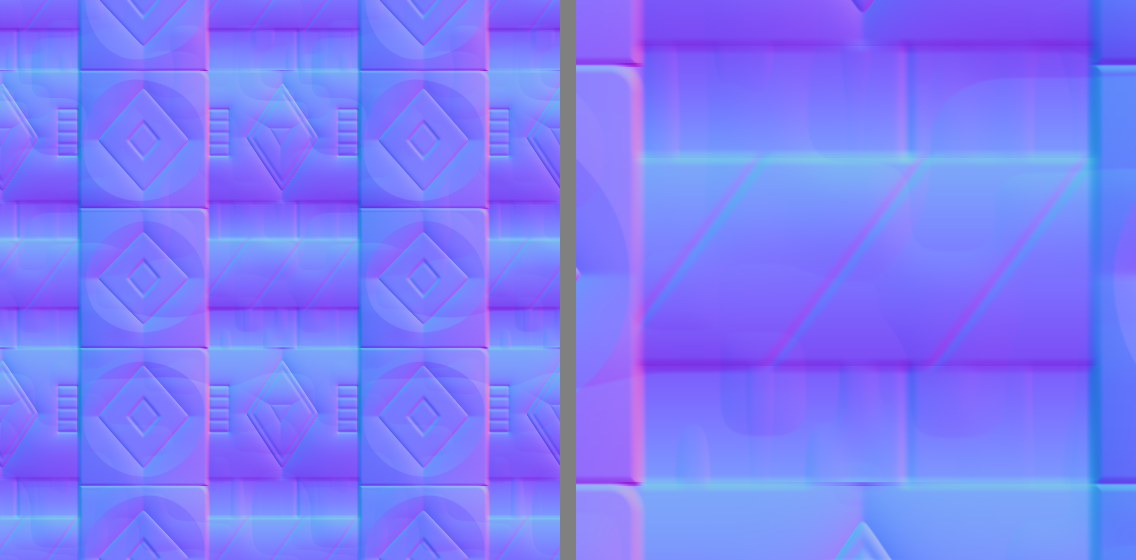
Left, the full canvas; right, a detail of the centre.
Write a Shadertoy shader that draws this texture map.

```glsl
#define REPEATS 2.0
#define COLUMN_HALF 0.228   // half width of the raised column
#define BAY_HALF 0.272      // half width of the bay between columns
#define SPLIT 0.492         // joint between the two column panels
#define STEP_SOFT 0.010
#define RELIEF 0.0055       // height of the column above the bay
#define MOAT_DEPTH 0.010
#define DISH 0.38
#define WEAR 0.022
#define TILT vec2(-0.03, -0.04)
#define SAMPLE_STEP 0.002

float hash(vec2 cell) {
    vec3 q = fract(cell.xyx * 0.1031);
    q += dot(q, q.yzx + 33.33);
    return fract((q.x + q.y) * q.z);
}

// Value noise that wraps on each tile across and on the canvas down
float noise(vec2 t, vec2 freq) {
    vec2 p = t * freq, i = floor(p), f = p - i;
    vec2 period = freq * vec2(1.0, REPEATS);
    f = f * f * f * (f * (f * 6.0 - 15.0) + 10.0);
    vec2 a = mod(i, period), b = mod(i + 1.0, period);
    return mix(mix(hash(a), hash(vec2(b.x, a.y)), f.x),
               mix(hash(vec2(a.x, b.y)), hash(b), f.x), f.y);
}

float wrapped(float x, float centre) { return fract(x - centre + 0.5) - 0.5; }
float inside(float d) { return smoothstep(STEP_SOFT, -STEP_SOFT, d); }
float groove(float d, float width) { return -exp(-d * d / (width * width)); }

float rhombus(vec2 p, vec2 r) {
    p = sqrt(p * p + 0.00002);
    return (p.x / r.x + p.y / r.y - 1.0) * r.x * r.y / length(r);
}

float box(vec2 p, vec2 r, float corner) {
    vec2 q = abs(p) - r + corner;
    return length(max(q, 0.0)) + min(max(q.x, q.y), 0.0) - corner;
}

// Ground falls gently to the outline, then rises sharply to a slab
float moat(float d, float depth, float reach) {
    return d > 0.0 ? -depth * exp(-d / reach)
                   : -depth + 0.32 * depth * (1.0 - exp(d / 0.006));
}

// Panel-local position in the column; z is the panel half height
vec3 columnPanel(vec2 t) {
    float v = fract(t.y);
    bool upper = v < SPLIT;
    float halfHeight = 0.5 * (upper ? SPLIT : 1.0 - SPLIT);
    return vec3(wrapped(t.x, 0.512), v - (upper ? halfHeight : 1.0 - halfHeight), halfHeight);
}

float columnHeight(vec2 t) {
    vec3 panel = columnPanel(t);
    vec2 p = panel.xy;
    float corner = p.x > 0.0 && p.y < 0.0 ? 0.035 : 0.004;
    float mask = inside(box(p, vec2(COLUMN_HALF, panel.z), corner));
    float radius = 0.19 + 0.04 * noise(t, vec2(5.0));
    float h = RELIEF - DISH * max(radius * radius - dot(p, p), 0.0);
    h += moat(rhombus(p, vec2(0.164, panel.z < 0.25 ? 0.187 : 0.171)), MOAT_DEPTH, 0.033);
    float core = rhombus(p, vec2(0.054, 0.065));
    h += 0.0025 * groove(core, 0.007) - 0.002 * inside(core);
    return h * mask;
}

float bayHeight(vec2 t) {
    float v = fract(t.y);
    vec2 p = vec2(wrapped(t.x, 0.012), v);
    float brick = inside(min(abs(wrapped(v, 0.5365)) - 0.0675, abs(wrapped(v, 0.9285)) - 0.0715));
    float panel = inside(abs(wrapped(v, 0.2345)) - 0.2345);
    float plank = inside(abs(wrapped(v, 0.7305)) - 0.1265);

    // Slim diamond with a small wedge
    vec2 c = p - vec2(-0.004, 0.237);
    float slim = rhombus(c, vec2(0.130, 0.198));
    float ornament = moat(slim, MOAT_DEPTH, 0.030) + 0.0018 * groove(slim + 0.018, 0.007);
    c = p - vec2(-0.010, 0.232);
    float wedge = max(-0.027 - c.y, 0.863 * abs(c.x) + 0.505 * c.y - 0.019);
    ornament += moat(wedge, 0.005, 0.022);

    // Ladders on both sides
    c = vec2(abs(p.x) - 0.230, p.y - 0.220);
    float ladder = box(c, vec2(0.034, 0.083), 0.005);
    float rung = (fract((c.y + 0.083) / 0.0415 + 0.5) - 0.5) * 0.0415;
    ornament += moat(ladder, 0.007, 0.020) + 0.0025 * groove(rung, 0.007) * inside(ladder);

    // Slanted plank seams, brick joint and ragged streaks
    float slant = p.x - 0.0586 + 0.733 * (v - 0.62);
    slant = (fract(slant / 0.195 + 0.5) - 0.5) * 0.195 * 0.806;
    float seams = 0.0019 * groove(slant, 0.007);
    float streaks = 0.004 * max(noise(t, vec2(26.0, 7.0)) - 0.5, 0.0);
    float bricks = -0.0035 + 0.002 * groove(p.x - 0.048, 0.008) + streaks;

    float h = panel * ornament + plank * seams + brick * bricks;
    return h * inside(abs(p.x) - BAY_HALF);
}

float height(vec2 t) {
    float chips = max(noise(t, vec2(5.0)) - 0.55, 0.0) + 0.4 * max(noise(t, vec2(9.0)) - 0.6, 0.0);
    return columnHeight(t) + bayHeight(t) + WEAR * chips;
}

// Broad curvature: rounded columns, barrel panels and hollow bricks
vec2 curvature(vec2 t) {
    vec3 panel = columnPanel(t);
    float v = fract(t.y);
    vec2 column = vec2(0.26 * panel.x / COLUMN_HALF, -0.13 * panel.y / panel.z);
    float barrel = v < 0.469 ? -0.38 * (v - 0.2345) / 0.2345
                 : v < 0.604 ? 0.26 * (v - 0.5365) / 0.0675
                 : v < 0.857 ? -0.40 * (v - 0.7305) / 0.1265
                             : 0.26 * (v - 0.9285) / 0.0715;
    return mix(vec2(0.0, barrel), column, inside(abs(panel.x) - COLUMN_HALF));
}

void mainImage(out vec4 fragColor, in vec2 fragCoord) {
    vec2 uv = fragCoord / iResolution.xy;
    vec2 t = vec2(uv.x, 1.0 - uv.y) * REPEATS;
    t.y -= 0.0065 * cos(6.28319 / REPEATS * (t.y - 0.495)); // uneven row spacing
    t.y -= 0.2474;

    vec2 e = vec2(SAMPLE_STEP, 0.0);
    vec2 slope = vec2(height(t - e) - height(t + e), height(t + e.yx) - height(t - e.yx));
    vec2 facing = slope / (2.0 * SAMPLE_STEP) + curvature(t) + TILT;
    fragColor = vec4(0.5 + 0.5 * normalize(vec3(facing, 1.0)), 1.0);
}
```
